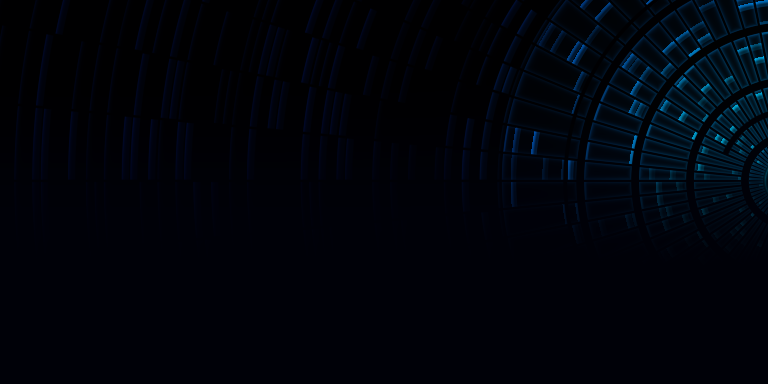
Give the GLSL for this background, as a WebGL 1 fragment shader.

```glsl
precision highp float;
// A dark tunnel of concentric data rings seen off the right edge: polar tiles
// outlined in teal near the hub, thinning to faint blue arc strips at the left.
// Everything fades into deep navy below the horizon through the hub.

uniform vec2 u_resolution;

#define HUB vec2(2.057, 0.529)
#define SECTORS 64.0
#define FIRST_RING 0.117
#define RING_PITCH 0.143
#define STRIP_START 0.763
#define STRIP_PITCH 0.0466
#define RING_GAP 0.0105
#define SPOKE_GAP 0.0032
#define TEAL vec3(0.0, 0.54, 0.64)
#define AZURE vec3(0.0, 0.30, 0.60)
#define INDIGO vec3(0.0, 0.085, 0.42)
#define NAVY vec3(0.0, 0.003, 0.031)

float hash(vec2 p) {
  return fract(sin(dot(p, vec2(127.1, 311.7))) * 43758.5453);
}

// Soft coverage of a signed inner distance
float cover(float d, float soft) {
  return smoothstep(-soft, soft, d);
}

vec3 ringColor(float r) {
  vec3 c = mix(AZURE, INDIGO, smoothstep(0.6, 0.95, r));
  return mix(TEAL, c, smoothstep(0.2, 0.6, r));
}

// Framed tiles of the inner rings, with scattered lit blocks:
// x is the frame light, y the block light
vec2 tiles(float r, float sector, float spokeDist, float soft) {
  float k = (r - FIRST_RING) / RING_PITCH;
  float width = RING_PITCH;
  if (k > 3.0) {
    k = 3.0 + (k - 3.0) / 1.5;
    width *= 1.5;
  }
  float ring = floor(k);
  float f = fract(k);
  float edge = min(f, 1.0 - f) * width - RING_GAP;
  float d = min(edge, spokeDist);
  float inside = cover(d, soft);

  // Frame glow, bright outer rim and faint fill
  float heat = 1.0 - 0.65 * smoothstep(0.3, 0.7, r);
  float rim = exp(-max((1.0 - f) * width - RING_GAP, 0.0) / 0.006);
  float frame = (0.55 * exp(-max(d, 0.0) / 0.004) + 0.07) * heat + 0.25 * rim;

  // Lit blocks, brightest along their outer edge
  float parts = ring > 2.5 ? 13.0 : 8.0;
  float slot = floor(f * parts);
  float g = fract(f * parts);
  float lit = step(0.85, hash(vec2(slot + ring * 13.0, sector + 5.0)));
  lit *= 0.3 + 0.7 * hash(vec2(sector, slot + 31.0));
  float block = lit * smoothstep(0.0, 0.2, g) * (0.35 + 0.75 * smoothstep(0.4, 0.9, g));

  // Secondary dark arcs: upper part of the first ring, inner part of the last
  float cut = cover(0.0075 - abs(r - 0.182), soft) * step(4.0, sector);
  cut += cover(0.005 - abs(r - 0.585), soft);
  return inside * (1.0 - cut) * vec2(frame, block);
}

// Thin arc strips of the outer rings: sharp outer rim, glow trailing inward
float strips(float r, float sector, float spokeDist, float soft) {
  float sum = 0.0;
  for (int i = 0; i < 2; i++) {
    float minor = float(i);
    float u = (r - STRIP_START) / STRIP_PITCH + 0.48 * minor;
    float id = ceil(u);
    float rim = (id - u) * STRIP_PITCH;
    float near = step(id, 2.5);
    float paired = max(step(2.0, mod(id, 4.0)), near);
    float chance = mix(mix(0.3, 0.92, paired), 0.2, minor);
    float on = step(hash(vec2(id + 57.0 * minor, sector)), chance);
    float level = 0.3 + 0.4 * hash(vec2(id, 71.0)) + 0.35 * hash(vec2(sector + 9.0, id + 3.0));
    float trail = 0.8 * exp(-rim / 0.0034);
    trail += 0.09 * cover(0.02 - rim, soft) * step(0.7, level);
    float quiet = smoothstep(2.5, 4.0, id) * (1.0 - smoothstep(6.0, 11.0, id));
    sum += on * level * trail * cover(rim - soft, soft) * (1.0 - 0.5 * quiet + 0.25 * near);
  }
  return sum * cover(spokeDist, soft);
}

void main() {
  // Canvas is two units wide and one unit high
  vec2 p = gl_FragCoord.xy / u_resolution * vec2(2.0, 1.0);
  float soft = 0.75 / u_resolution.y;
  vec2 d = p - HUB;
  float r = length(d);

  // Polar sectors, counted upward from the left-pointing horizon
  float turn = atan(d.y, -d.x) / 6.283185 * SECTORS;
  float sector = floor(turn);
  float f = fract(turn);
  float arc = r * 6.283185 / SECTORS;
  float spokeDist = min(f, 1.0 - f) * arc - min(SPOKE_GAP, 0.2 * arc);

  // Inner tiles give way to outer strips
  float outer = cover(r - STRIP_START + 0.011, soft);
  vec2 tile = tiles(r, sector, spokeDist, soft) * (1.0 - outer) * cover(r - 0.07, soft);
  float strip = strips(r, sector, spokeDist, soft) * outer;
  float hubGlow = 0.7 * exp(-abs(r - 0.064) / 0.004);

  // Fade toward and below the horizon
  float fade = smoothstep(0.29, 0.72, p.y);
  fade *= mix(0.75, 1.0, cover(d.y, 0.01));

  vec3 tint = ringColor(r);
  vec3 frameTint = mix(tint, AZURE, 0.5 * (1.0 - smoothstep(0.6, 0.8, r)));
  vec3 color = NAVY * (1.0 - 0.85 * smoothstep(0.4, 0.8, p.y));
  color += (frameTint * tile.x + tint * (tile.y + strip + hubGlow)) * fade;
  color += vec3(0.0, 0.01, 0.025) * exp(-r * 4.0) * fade;
  gl_FragColor = vec4(color, 1.0);
}
```
